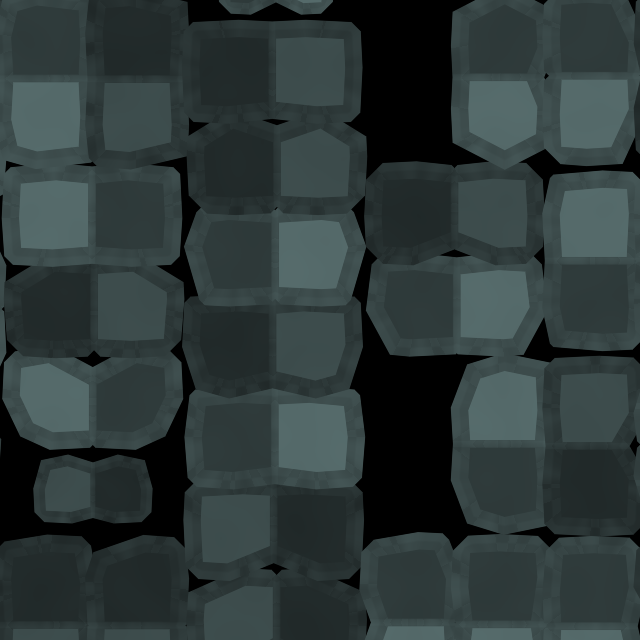
Reproduce this pattern procedurally as a WebGL 2 fragment shader.

```glsl
#version 300 es
precision highp float;
// Paired stone plates on black: each island is a polygon mirrored across a seam,
// with one lit and one shaded flat face inside a softly faceted rim.
// Blocks of two by two cells hold two islands, upright or lying, in shifted columns.

#define CELLS 7.0        // cells across the canvas
#define FACE 0.378       // half width of a flat face, in cells
#define RIM 0.19         // width of the rim around a face
#define SEAM 0.042       // half width of the band between two faces
#define MISSING 0.05     // share of islands left out
#define SMALL 0.10       // share of islands that are shrunk
#define LIT_SHARE 0.5    // share of islands with the brighter palette
#define MOTTLE 0.055     // strength of the rim shading

uniform vec2 u_resolution;
out vec4 fragColor;

const vec3 TINT = vec3(0.80, 1.0, 1.0);
// Tones of the lit face, the shaded face and the rim
const vec3 BRIGHT_TONES = vec3(0.415, 0.228, 0.285);
const vec3 DIM_TONES = vec3(0.298, 0.165, 0.205);

float hash(vec2 p) {
    vec3 q = fract(vec3(p.xyx) * 0.1031);
    q += dot(q, q.yzx + 33.33);
    return fract((q.x + q.y) * q.z);
}

vec2 gradient(vec2 p) {
    float a = 6.2832 * hash(p);
    return vec2(cos(a), sin(a));
}

float gradientNoise(vec2 p) {
    vec2 i = floor(p), f = p - i;
    vec2 u = f * f * f * (f * (f * 6.0 - 15.0) + 10.0);
    vec2 e = vec2(1.0, 0.0);
    float low = mix(dot(gradient(i), f), dot(gradient(i + e), f - e), u.x);
    float high = mix(dot(gradient(i + e.yx), f - e.yx),
                     dot(gradient(i + 1.0), f - 1.0), u.x);
    return mix(low, high, u.y);
}

// Distances to the face (x) and to the outline (y) of one half island
vec2 plateDistances(vec2 p, vec2 id) {
    float body = -10.0;
    for (int i = 0; i < 3; i++) {
        float angle = 1.5708 * float(i);
        vec2 normal = vec2(cos(angle), sin(angle));
        vec2 along = vec2(-normal.y, normal.x);
        vec2 seed = id + 17.3 * float(i + 1);
        vec2 bend = normal * FACE + along * (hash(seed) - 0.5) * 0.2;
        // Two tilted edges meet at the bend; a steep tilt cuts a corner
        for (float s = -1.0; s < 2.0; s += 2.0) {
            float tilt = 0.05 + 0.55 * pow(hash(seed + 5.7 * s), 5.0);
            vec2 edge = normal * cos(tilt) + s * along * sin(tilt);
            body = max(body, dot(p - bend, edge));
        }
    }
    float chamfer = (abs(p.x) + abs(p.y)) * 0.7071 - mix(0.62, 0.72, hash(id + 3.1));
    return vec2(max(body, -p.y - FACE), max(body - RIM, chamfer));
}

// Tone of one island (x) and its coverage (y)
vec2 island(vec2 p, vec2 id, float pixel) {
    vec2 folded = vec2(p.x, abs(p.y) - FACE - SEAM);
    vec2 d = plateDistances(folded, id);
    float coverage = smoothstep(pixel, -pixel, d.y) ;
    vec3 tones = hash(id + 41.7) < LIT_SHARE ? BRIGHT_TONES : DIM_TONES;
    float flip = hash(id + 53.9) < 0.5 ? -1.0 : 1.0;
    float lit = smoothstep(-0.05, 0.05, p.y * flip);

    // Rim: radial facets, a soft inner band and a paler seam
    float outward = clamp(d.x / max(d.x - d.y, 0.001), 0.0, 1.0);
    vec2 ray = folded / max(length(folded), 0.001);
    float facet = gradientNoise(ray * 2.6 + id * 9.37);
    float rim = tones.z + 0.03 * (lit - 0.5) + MOTTLE * facet;
    rim += 0.02 * (smoothstep(0.42, 0.58, outward) - 0.5) * sign(facet + 0.1);
    rim += 0.018 * smoothstep(SEAM, SEAM * 0.6, abs(p.y));

    float face = mix(tones.y, tones.x, lit);
    face += 0.012 * gradientNoise(p * 2.0 + id * 4.1);
    return vec2(mix(rim, face, smoothstep(pixel, -pixel, d.x)), coverage);
}

void main() {
    vec2 p = gl_FragCoord.xy / u_resolution.y * CELLS;
    float pixel = 0.6 * CELLS / u_resolution.y;
    float tone = 0.0;

    // Paint the islands of the surrounding blocks in a fixed order
    for (int x = -1; x <= 1; x++) {
        float column = floor(p.x * 0.5) + float(x);
        float shift = 2.0 * hash(vec2(column, 7.0));
        for (int y = -1; y <= 1; y++) {
            vec2 block = vec2(column, floor((p.y - shift) * 0.5) + float(y));
            vec2 center = block * 2.0 + vec2(1.0, 1.0 + shift);
            bool upright = hash(block + 11.3) < 0.62;
            for (float k = 0.0; k < 2.0; k++) {
                vec2 id = vec2(block.x * 2.0 + k, block.y) + 60.0;
                float rarity = hash(id + 71.1);
                if (rarity < MISSING) continue;
                float size = rarity > 1.0 - SMALL ? 0.66 : 1.0;
                vec2 local = p - center;
                if (!upright) local = local.yx;
                local.x -= k - 0.5;
                local.y -= 0.06 * (hash(id + 23.0) - 0.5);
                vec2 plate = island(local / size, id, pixel / size);
                tone = mix(tone, plate.x, plate.y);
            }
        }
    }
    fragColor = vec4(TINT * tone, 1.0);
}
```
